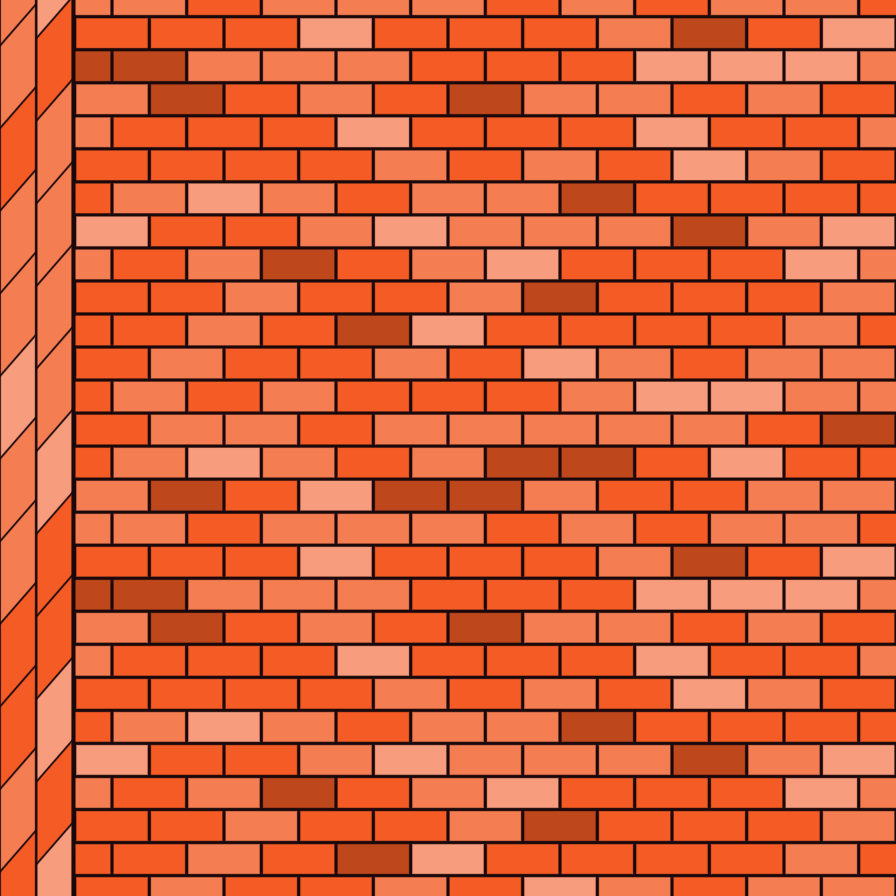
This pattern is drawn by a three.js fragment shader. Its source:

```glsl
// Running-bond brick wall with two slanted edging strips down its left side.
// Bricks come from repeated cells, each tinted by a hash of its row and column;
// the tints recur every 16 courses. Joints are soft-edged distance lines.

varying vec2 vUv;

const vec3 ORANGE = vec3(0.957, 0.357, 0.145);
const vec3 CORAL  = vec3(0.957, 0.490, 0.318);
const vec3 PEACH  = vec3(0.970, 0.612, 0.490);
const vec3 RUST   = vec3(0.750, 0.280, 0.110);
const vec3 MORTAR = vec3(0.100, 0.030, 0.040);

const vec2  BRICK = vec2(1.0 / 12.0, 0.03687); // brick pitch
const float FIRST_BED = 0.0228;      // height of the lowest bed joint
const float TINT_PERIOD = 16.0;      // courses before the tints recur
const float JOINT = 0.0018;          // half width of wall joints
const float SOFT = 0.0010;           // half width of the edge blur

const float STRIP_W = 0.0404;        // width of one edging strip
const float WALL_X = 0.0820;         // where the brick wall begins
const float TILE_H = 0.0922;         // height of one slanted tile
const float SLANT = 1.15;            // rise per unit across
const float TILE_JOINT = 0.0010;     // half width of slanted joints
const float STRIP_JOINT = 0.0014;    // half width of strip borders
const float WALL_JOINT = 0.0023;     // half width of the wall border

float hash(vec2 p) {
  vec3 q = fract(p.xyx * vec3(0.1031, 0.1030, 0.0973));
  q += dot(q, q.yzx + 33.33);
  return fract((q.x + q.y) * q.z);
}

// Coverage of a line, given the distance to its centre
float line(float dist, float halfWidth) {
  return 1.0 - smoothstep(halfWidth - SOFT, halfWidth + SOFT, abs(dist));
}

// Distance to the nearest whole-number cell border, in cells
float cellEdge(float t) {
  return 0.5 - abs(fract(t) - 0.5);
}

vec3 tint(float h) {
  if (h < 0.44) return ORANGE;
  if (h < 0.77) return CORAL;
  return h < 0.89 ? PEACH : RUST;
}

vec3 brickWall(vec2 p) {
  float course = (p.y - FIRST_BED) / BRICK.y;
  float row = floor(course);
  float shift = 0.5 * (1.0 - mod(row, 2.0));
  float along = p.x / BRICK.x + shift;

  vec2 id = vec2(floor(along), mod(row, TINT_PERIOD));
  float joints = max(line(cellEdge(along) * BRICK.x, JOINT),
                     line(cellEdge(course) * BRICK.y, JOINT));
  return mix(tint(hash(id + 17.0)), MORTAR, joints);
}

vec3 edgingStrips(vec2 p) {
  float strip = floor(p.x / STRIP_W);
  float localX = p.x - strip * STRIP_W;
  float start = 0.027 + 0.008 * strip;
  float climb = (p.y - start - SLANT * localX) / TILE_H;

  vec2 id = vec2(strip + 71.0, floor(climb) + 40.0);
  float dist = cellEdge(climb) * TILE_H / sqrt(1.0 + SLANT * SLANT);
  return mix(tint(hash(id)), MORTAR, line(dist, TILE_JOINT));
}

void main() {
  vec2 p = vUv;
  vec3 color = p.x < WALL_X ? edgingStrips(p) : brickWall(p);

  // Upright borders of the strips and wall
  float borders = max(line(p.x, TILE_JOINT), line(p.x - STRIP_W, STRIP_JOINT));
  borders = max(borders, line(p.x - WALL_X, WALL_JOINT));
  gl_FragColor = vec4(mix(color, MORTAR, borders), 1.0);
}
```
